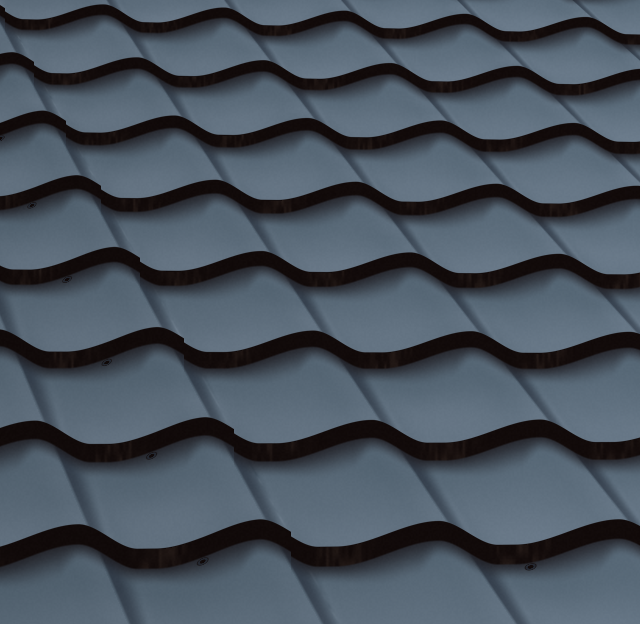
Write a WebGL 2 fragment shader that draws this texture.

```glsl
#version 300 es
precision highp float;
// Glossy slate-blue wavy metal roof tiles receding in perspective, with dark stepped edges.
uniform vec2 u_resolution;
out vec4 outColor;

const vec3 LIGHT = vec3(0.41, 0.47, 0.53);
const vec3 BODY = vec3(0.325, 0.39, 0.445);
const vec3 DEEP = vec3(0.17, 0.205, 0.255);
const vec3 SHADOW = vec3(0.12, 0.115, 0.135);
const vec3 EDGE = vec3(0.065, 0.038, 0.036);
const float HORIZON = 1.645;   // distance of the vanishing line above the top
const float SEAM = -0.82;      // column where two sheets overlap

float hash(vec2 p) {
  vec3 q = fract(vec3(p.xyx) * 0.1031);
  q += dot(q, q.yzx + 33.33);
  return fract((q.x + q.y) * q.z);
}

float noise(vec2 p) {
  vec2 i = floor(p), f = fract(p);
  f = f * f * (3.0 - 2.0 * f);
  vec2 e = vec2(1.0, 0.0);
  return mix(mix(hash(i), hash(i + e), f.x),
             mix(hash(i + e.yx), hash(i + e.xx), f.x), f.y);
}

// Perspective: tile width, column coordinate and row height on the roof plane
float tileWidth(float y) { return 0.1163 * (y + HORIZON); }
float column(float x, float y) { return (x - 0.1553 - 0.654 * y) / tileWidth(y); }
float rowTop(float row) { return 1.0 / (0.4028 - 0.02837 * row) - HORIZON; }

// Drop of the wave below its crest: steep fall, broad valley, slow rise
float wave(float u) {
  float c = fract(u);
  return 0.137 * smoothstep(0.0, 0.33, c) * (1.0 - smoothstep(0.43, 1.0, c));
}

// Upper rim of one row's step, with a small lift where the sheets overlap
float rim(float row, float x) {
  float y = rowTop(row), u = column(x, y);
  float lift = 0.025 * smoothstep(SEAM - 0.5, SEAM, u) * step(u, SEAM);
  return y + tileWidth(y) * (wave(u) - lift);
}

// Painted sheet: c is the column, f runs from the upper to the lower end
vec3 sheet(float u, float f, float mottle) {
  float s = fract(u - 0.045);
  float width = mix(0.22, 0.13, f);
  float groove = smoothstep(0.0, 0.025, s) * (1.0 - smoothstep(0.03, width, s));
  float crest = smoothstep(0.82, 0.99, s) * (1.0 - smoothstep(0.0, 0.025, s) * step(s, 0.5));
  float glint = exp(-pow((s - width) / 0.035, 2.0)) * f;
  float valley = smoothstep(0.1, 0.35, s) * (1.0 - smoothstep(0.5, 0.95, s));
  float shine = smoothstep(0.05, 0.95, f) * (0.45 + 0.4 * valley) + 0.25 * crest + 0.25 * glint;
  vec3 color = mix(BODY, LIGHT, shine + 0.25 * (mottle - 0.5));
  return mix(color, DEEP, groove * mix(0.85, 0.5, f));
}

// Small dark fastener with a pale ring, d in tile widths
vec3 fastener(vec3 color, vec2 d) {
  float r = length(d * vec2(1.0, 1.7));
  color = mix(color, EDGE, 1.0 - smoothstep(0.025, 0.038, r));
  return mix(color, DEEP, 0.7 * (1.0 - smoothstep(0.003, 0.009, abs(r - 0.022))));
}

void main() {
  vec2 p = gl_FragCoord.xy / u_resolution.y;
  float pixel = 1.0 / u_resolution.y;
  // Straighten the rows, which spread slightly to one side; y runs downwards
  float dx = p.x - 0.533;
  float x = p.x;
  float y = (1.0 - p.y - 0.02675 * dx) / (1.0 - 0.043 * dx);

  // Find the lowest row whose rim lies above this point
  float row = -10.0;
  for (float r = -10.0; r < 3.0; r++) if (y >= rim(r, x)) row = r;
  float top = rim(row, x), next = rim(row + 1.0, x);
  float size = tileWidth(rowTop(row));
  float thickness = 0.16 * size - 0.016;
  float below = y - top - thickness;
  float edgeU = column(x, rowTop(row));

  // Remove the wave height to get coordinates on the flat roof
  float flatY = y;
  for (int i = 0; i < 6; i++) flatY = y - tileWidth(flatY) * wave(column(x, flatY));
  float u = column(x, flatY);
  float f = clamp(below / max(next - top - thickness, 0.001), 0.0, 1.0);

  // Sheet with the faint overlap line
  vec3 color = sheet(u, f, noise(vec2(u * 2.0, row * 7.0 + f * 3.0)));
  float seam = exp(-pow((u - SEAM) / 0.012, 2.0));
  color += 0.07 * seam * (noise(vec2(f * 9.0, row)) - 0.4);

  // Soft shadow under the step, deepest on the rising side
  float c = fract(edgeU);
  float rising = smoothstep(0.4, 0.8, c) * (1.0 - smoothstep(0.88, 1.0, c));
  float reach = size * (0.1 + 0.09 * rising);
  float shade = 1.0 - smoothstep(-0.2 * reach, reach, below);
  color = mix(color, SHADOW, 0.92 * shade);

  // Fasteners: one column on every row, a few scattered elsewhere
  float cell = floor(edgeU);
  float fixedColumn = step(abs(cell + 2.0), 0.1);
  float present = max(fixedColumn, step(0.94, hash(vec2(cell + 20.0, row + 31.0))));
  float place = mix(0.51, 0.69, fixedColumn);
  if (present > 0.5) color = fastener(color, vec2(c - place, below / size - 0.025));

  // Dark front face with worn dust in the valleys
  float dust = noise(vec2(edgeU * 55.0, row * 5.0 + below / size * 12.0));
  float worn = smoothstep(0.25, 0.4, c) * (1.0 - smoothstep(0.5, 0.7, c));
  vec3 face = EDGE + vec3(0.07, 0.06, 0.05) * worn * dust * dust;
  color = mix(face, color, smoothstep(-pixel, 1.5 * pixel, below));
  color = mix(EDGE, color, smoothstep(0.0, 1.5 * pixel, next - y));

  // Broad light falloff and fine grain
  color *= mix(0.95, 1.04, smoothstep(0.0, 1.4, p.x + p.y * 0.5));
  color += 0.012 * (noise(p * 400.0) - 0.5);
  outColor = vec4(color, 1.0);
}
```
